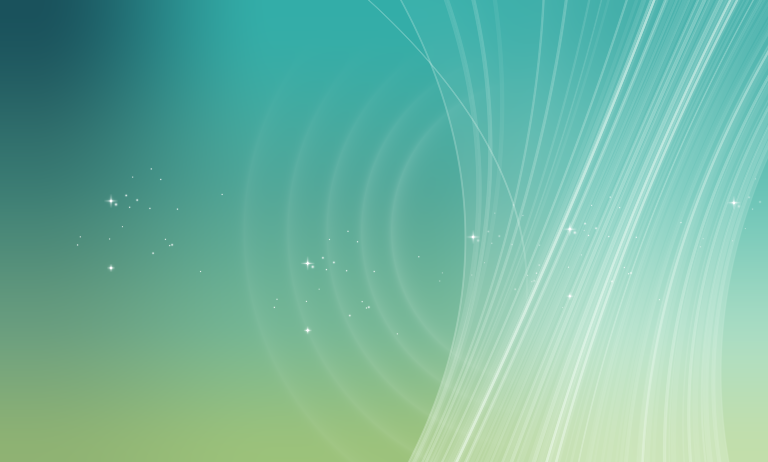
Write a Shadertoy shader that draws this background.

```glsl
// Teal to green gradient with a sheaf of light strands, faint arcs and small stars.

const vec2 ARC_CENTRE = vec2(1.18, 0.50);
const int ARC_COUNT = 5;
const int STRAND_COUNT = 58;
const vec4 KEY_STRANDS = vec4(0.15, 0.43, 0.46, 0.73);
const vec4 KEY_LIGHT = vec4(0.75, 0.60, 0.50, 0.35);
const int DOT_COUNT = 19;
const float STAR_SIZE = 0.016;
const vec3 LIGHT = vec3(0.96, 1.0, 0.97);
// Star groups: position and strength of the companion star
const vec3 GROUPS[5] = vec3[5](
    vec3(0.241, 0.565, 1.0), vec3(0.668, 0.430, 1.0),
    vec3(1.027, 0.487, 0.0), vec3(1.237, 0.504, 0.8),
    vec3(1.593, 0.561, 0.0));

float hash(float n) {
    return fract(sin(n * 127.1) * 4375.85);
}

// Vertical blend through four colours, bottom to top
vec3 ramp(vec3 low, vec3 lower, vec3 upper, vec3 high, float y) {
    vec3 c = mix(low, lower, smoothstep(0.0, 0.32, y));
    c = mix(c, upper, smoothstep(0.2, 0.65, y));
    return mix(c, high, smoothstep(0.5, 1.0, y));
}

vec3 background(vec2 uv) {
    vec3 left = ramp(vec3(0.56, 0.70, 0.45), vec3(0.43, 0.63, 0.50),
                     vec3(0.24, 0.50, 0.46), vec3(0.10, 0.32, 0.36), uv.y);
    vec3 centre = ramp(vec3(0.61, 0.76, 0.48), vec3(0.47, 0.72, 0.58),
                       vec3(0.32, 0.65, 0.59), vec3(0.20, 0.68, 0.66), uv.y);
    vec3 right = ramp(vec3(0.76, 0.87, 0.67), vec3(0.68, 0.87, 0.77),
                      vec3(0.42, 0.77, 0.72), vec3(0.23, 0.67, 0.65), uv.y);
    vec3 c = mix(left, centre, smoothstep(0.04, 0.36, uv.x));
    return mix(c, right, smoothstep(0.52, 0.82, uv.x));
}

// Parabola through x values at the bottom, middle and top
float curveX(vec3 x, float y) {
    return x.x + y * (4.0 * x.y - 3.0 * x.x - x.z)
         + 2.0 * y * y * (x.x - 2.0 * x.y + x.z);
}

// Strand of the sheaf: s runs from its left edge (0) to its right edge (1)
float strandX(float s, float y) {
    return curveX(vec3(0.887 + 0.696 * s,
                       1.17 + 0.44 * s - 0.16 * exp(-14.0 * s),
                       1.37 + 0.50 * s - 0.50 * exp(-20.0 * s)), y);
}

// Smooth line of a given half width, no thinner than a pixel
float line(float d, float halfWidth, float px) {
    float w = max(halfWidth, 0.6 * px);
    return (1.0 - smoothstep(w - 0.6 * px, w + 0.6 * px, abs(d))) * halfWidth / w;
}

float arcs(vec2 p) {
    float sum = 0.0;
    for (int i = 0; i < ARC_COUNT; i++) {
        float k = float(i);
        float d = length(p - ARC_CENTRE) - (0.33 + 0.06 * k + 0.005 * k * k);
        float falloff = d > 0.0 ? 0.009 : 0.025;
        sum += exp(-abs(d) / falloff) * (0.15 - 0.02 * k);
    }
    return sum * (1.0 - smoothstep(0.85, 1.2, p.x)) * (1.0 - smoothstep(0.6, 0.95, p.y));
}

float sheaf(vec2 p, float px) {
    float leftEdge = p.x - strandX(0.0, p.y);
    float rightEdge = strandX(1.0, p.y) - p.x;
    float inside = smoothstep(-px, px, leftEdge) * smoothstep(-px, px, rightEdge);
    float sum = inside * mix(0.20, 0.04, p.y) + 0.25 * line(leftEdge, 0.002, px);
    // Thin strands, each with a soft veil on its right
    for (int i = 0; i < STRAND_COUNT; i++) {
        float k = float(i);
        float s = (k + hash(k + 3.0)) / float(STRAND_COUNT);
        s = mix(s * s, s, 0.65);
        float d = p.x - strandX(s, p.y);
        float glow = hash(k + 71.0);
        sum += line(d, 0.001 + 0.005 * hash(k + 29.0), px) * (0.06 + 0.25 * glow * glow);
        sum += step(0.0, d) * exp(-d / 0.022) * 0.055 * glow * inside;
    }
    for (int i = 0; i < 4; i++) {
        float d = p.x - strandX(KEY_STRANDS[i], p.y);
        sum += KEY_LIGHT[i] * (line(d, 0.0028, px) + 0.2 * exp(-abs(d) / 0.008));
    }
    // Loose strand crossing the left edge
    float loose = p.x - curveX(vec3(1.02, 1.13, 0.80), p.y);
    sum += 0.28 * line(loose, 0.002, px) * smoothstep(0.25, 0.6, p.y);
    return sum;
}

float star(vec2 v, float size) {
    vec2 d = abs(v);
    vec2 taper = max(1.0 - d / size, 0.0);
    return exp(-d.x / 0.0013) * taper.y + exp(-d.y / 0.0013) * taper.x
         + exp(-length(v) / 0.002);
}

float stars(vec2 p) {
    float sum = 0.0;
    for (int g = 0; g < 5; g++) {
        vec2 v = p - GROUPS[g].xy;
        sum += star(v, STAR_SIZE) + GROUPS[g].z * star(v + vec2(0.0, 0.145), 0.6 * STAR_SIZE);
        for (int i = 0; i < DOT_COUNT; i++) {
            float k = float(i);
            vec2 at = vec2(mix(-0.11, 0.25, hash(k + 5.0)), mix(-0.20, 0.08, hash(k + 43.0)));
            float r = 0.0012 + 0.0018 * pow(hash(k + 17.0), 2.0);
            sum += 0.8 * exp(-dot(v - at, v - at) / (r * r)) * (0.5 + 0.5 * GROUPS[g].z);
        }
    }
    return sum;
}

void mainImage(out vec4 fragColor, in vec2 fragCoord) {
    vec2 uv = fragCoord / iResolution.xy;
    float px = 1.0 / iResolution.y;
    // Height runs from 0 to 1; width is fixed in the same units
    vec2 p = uv * vec2(1.667, 1.0);
    vec3 col = background(uv);
    col = mix(col, LIGHT, arcs(p));
    col = mix(col, LIGHT, 1.0 - exp(-sheaf(p, px)));
    col = mix(col, vec3(1.0), clamp(stars(p), 0.0, 1.0));
    fragColor = vec4(col, 1.0);
}
```
